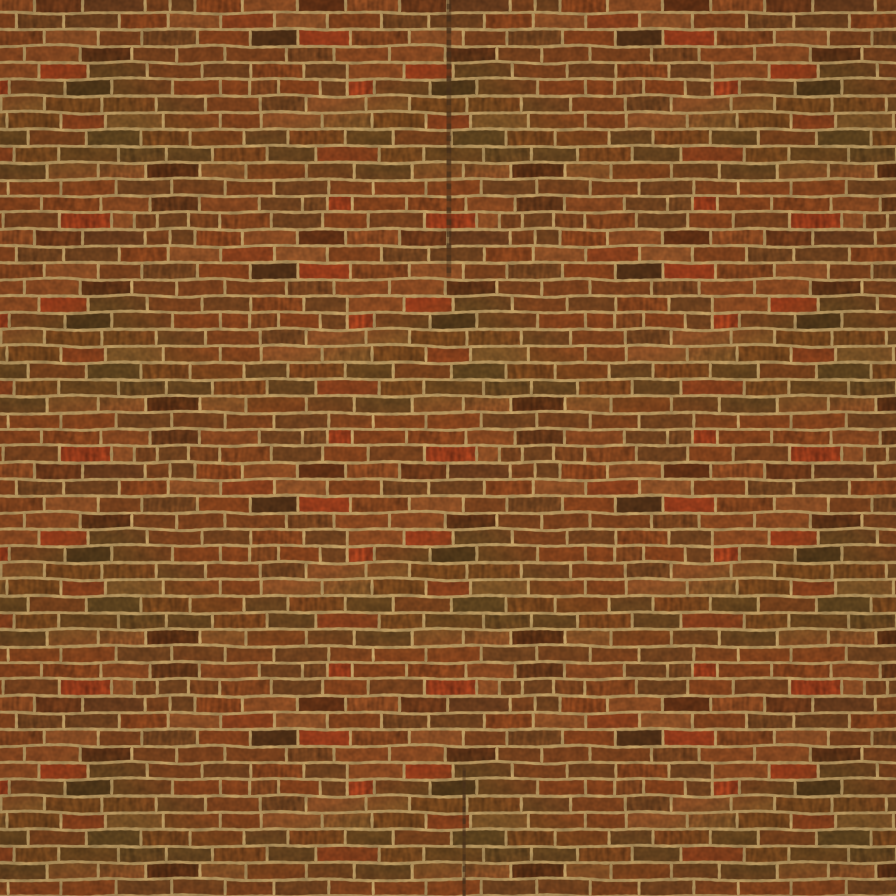
This texture is drawn by a Shadertoy shader. Its source:

```glsl
// Weathered red-brown brick wall with pale sandy joints, in an uneven running bond.
// A tile of 7 by 14 bricks repeats; hashes vary each brick, wrapped gradient
// noise bends the courses and wears the faces, and two dark seams cross the wall.

#define BRICKS vec2(17.18, 53.76)   // bricks across and courses up the canvas
#define TILE vec2(7.0, 14.0)        // bricks in one repeating tile
#define JOINT 0.0034                // mortar width
#define SOFTNESS 0.0009             // blur of the brick edges
#define JITTER 0.24                 // shift of upright joints, in bricks
#define WOBBLE 0.16                 // bend of the courses, in courses
#define UMBER vec3(0.41, 0.245, 0.115)
#define RUST vec3(0.49, 0.245, 0.105)
#define CLAY vec3(0.54, 0.32, 0.16)
#define VIVID vec3(0.60, 0.22, 0.10)
#define MORTAR vec3(0.71, 0.585, 0.37)
#define SEAM vec3(0.27, 0.18, 0.10)

float hash(vec2 p) {
    vec3 q = fract(vec3(p.xyx) * 0.1031);
    q += dot(q, q.yzx + 33.33);
    return fract((q.x + q.y) * q.z);
}

float cornerSlope(vec2 cell, vec2 offset, vec2 period) {
    float angle = 6.2832 * hash(mod(cell, period) + 17.0);
    return dot(vec2(cos(angle), sin(angle)), offset);
}

// Gradient noise that wraps after the given period
float noise(vec2 p, vec2 period) {
    vec2 cell = floor(p), f = fract(p);
    vec2 u = f * f * f * (f * (f * 6.0 - 15.0) + 10.0);
    vec2 e = vec2(1.0, 0.0);
    float low = mix(cornerSlope(cell, f, period),
                    cornerSlope(cell + e.xy, f - e.xy, period), u.x);
    float high = mix(cornerSlope(cell + e.yx, f - e.yx, period),
                     cornerSlope(cell + e.xx, f - e.xx, period), u.x);
    return mix(low, high, u.y);
}

// Noise in brick units, repeating with the tile; frequencies keep tiles whole
float tileNoise(vec2 p, vec2 frequency) {
    return noise(p * frequency, TILE * frequency);
}

// Position of the joint to the left of a brick
float jointAt(float column, float course) {
    vec2 id = mod(vec2(column, course), TILE);
    return column + JITTER * hash(id + 41.0);
}

// Distance to the nearest joint centre in canvas units, with the brick id
float brickDistance(vec2 p, out vec2 id) {
    float course = floor(p.y);
    float tileCourse = mod(course, TILE.y);
    float x = p.x - 0.5 * mod(course, 2.0) - 0.35 * hash(vec2(tileCourse, 5.0));
    float column = floor(x);
    if (x < jointAt(column, course)) column -= 1.0;
    float left = jointAt(column, course);
    float right = jointAt(column + 1.0, course);
    id = mod(vec2(column, course), TILE);

    // A few bricks are cut in two
    if (hash(id + 73.0) > 0.91) {
        float middle = 0.5 * (left + right);
        if (x < middle) right = middle;
        else { left = middle; id.x += 0.5; }
    }
    float y = fract(p.y);
    return min(min(x - left, right - x) / BRICKS.x, min(y, 1.0 - y) / BRICKS.y);
}

// Face colour: tone of the brick, combed streaks and mottling
vec3 brickColor(vec2 p, vec2 id) {
    float tone = hash(id + 11.0), rare = hash(id + 29.0);
    vec3 color = mix(UMBER, RUST, smoothstep(0.1, 0.65, tone));
    color = mix(color, CLAY, 0.8 * smoothstep(0.7, 1.0, tone));
    color = mix(color, VIVID, 0.8 * smoothstep(0.90, 0.97, rare));
    color *= 1.0 - 0.27 * smoothstep(0.10, 0.04, rare);

    float streaks = tileNoise(p, vec2(13.0, 1.0)) * step(0.55, hash(id + 57.0));
    float mottle = tileNoise(p, vec2(5.0, 2.0)) + 0.6 * tileNoise(p, vec2(14.0, 4.0));
    color *= 1.0 + 0.28 * streaks + 0.17 * mottle;

    // Broad olive weathering
    float stain = smoothstep(0.0, 0.5, tileNoise(p, vec2(2.0, 1.0) / vec2(7.0)));
    return mix(color, color * vec3(0.87, 1.04, 1.0), stain);
}

// Broken upright seam between two heights
float seamMask(vec2 uv, float x, float bottom, float top, float width, float pixel) {
    float aa = max(pixel, 0.0006);
    float line = smoothstep(aa, -aa, abs(uv.x - x) - 0.5 * width);
    float span = smoothstep(-aa, aa, min(uv.y - bottom, top - uv.y));
    float links = 0.55 + 0.45 * smoothstep(-0.3, 0.5, sin(uv.y * 470.0));
    return line * span * links;
}

void mainImage(out vec4 fragColor, in vec2 fragCoord) {
    vec2 uv = fragCoord / iResolution.y;
    float pixel = 1.0 / iResolution.y;
    vec2 p = uv * BRICKS;
    p.y += WOBBLE * tileNoise(p, vec2(1.0, 0.5));

    // Bricks with slightly rough edges over uneven mortar
    vec2 id;
    float edge = brickDistance(p, id) - 0.5 * JOINT;
    edge += 0.0006 * tileNoise(p, vec2(9.0, 3.0));
    float aa = max(0.75 * pixel, SOFTNESS);
    vec3 mortar = MORTAR * (0.96 + 0.22 * tileNoise(p, vec2(3.0, 1.0)));
    vec3 color = mix(mortar, brickColor(p, id), smoothstep(-aa, aa, edge));

    // Seams, fine grain over the whole wall and dimmer borders
    float seam = max(seamMask(uv, 0.501, 0.691, 1.1, 0.0052, pixel),
                     seamMask(uv, 0.518, -0.1, 0.143, 0.0036, pixel));
    color = mix(color, SEAM, 0.8 * seam);
    color *= 1.0 + 0.08 * noise(uv * 230.0, vec2(230.0));
    color *= 1.03 - 0.14 * dot(uv - 0.5, uv - 0.5);
    fragColor = vec4(color, 1.0);
}
```
